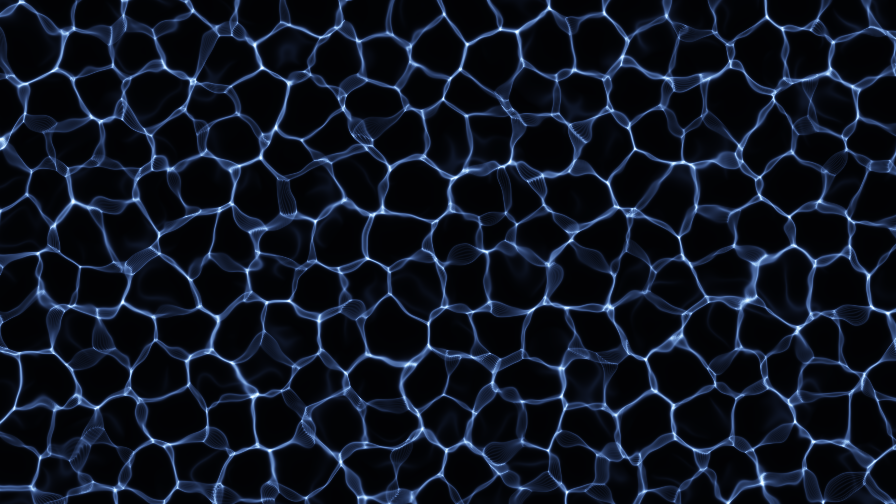
Write a Shadertoy shader that draws this texture.

```glsl
// Glowing blue web of twisted light veils around dark rounded cells.

const float CELLS_HIGH    = 9.6;   // cells per canvas height
const float ROW_HEIGHT    = 0.88;  // spacing of the staggered rows, in cells
const float JITTER        = 0.56;  // full range of the seed offsets
const float BEND          = 0.32;  // bending of the filaments
const float FINE_BEND     = 0.09;
const float VEIL_WIDTH    = 0.12;  // how far the strands of a veil spread
const float VEIL_SWELL    = 0.70;  // extra spread of the widest veils
const float TWIST         = 0.15;  // folding within a veil
const float LINE_WIDTH    = 0.018; // half width of one strand, in cells
const float FAINT_EDGE    = 0.60;  // strand gain between close seeds
const float STRONG_EDGE   = 1.25;  // strand gain between distant seeds
const float NODE_GAIN     = 2.0;   // extra light where strands meet
const float EXPOSURE      = 2.3;
const float HAZE          = 0.018; // light left in the empty cells
const float WISP_LIGHT    = 0.55;  // faint threads crossing the cells
const float WISP_WIDTH    = 0.05;
const vec3  ABSORPTION    = vec3(0.32, 0.49, 0.91);
const int   STRANDS       = 15;
const int   SIDE          = 4;     // seeds per side of the search block
const int   SEEDS         = SIDE * SIDE;
const float PI            = 3.14159265;

// Integer hash of a lattice point to two values in 0..1
vec2 hash2(vec2 lattice) {
    uvec2 v = uvec2(ivec2(lattice)) * 1664525u + 1013904223u;
    v.x += v.y * 1664525u;
    v.y += v.x * 1664525u;
    v ^= v >> 16u;
    v.x += v.y * 1664525u;
    v.y += v.x * 1664525u;
    v ^= v >> 16u;
    return vec2(v & 65535u) / 65535.0;
}

float slopeAt(vec2 lattice, vec2 offset) {
    return dot(hash2(lattice) * 2.0 - 1.0, offset);
}

float gradientNoise(vec2 p) {
    vec2 i = floor(p), f = p - i;
    vec2 u = f * f * f * (f * (f * 6.0 - 15.0) + 10.0);
    vec2 e = vec2(1.0, 0.0);
    return mix(mix(slopeAt(i, f), slopeAt(i + e.xy, f - e.xy), u.x),
               mix(slopeAt(i + e.yx, f - e.yx), slopeAt(i + 1.0, f - 1.0), u.x), u.y);
}

vec2 noiseVector(vec2 p) {
    return vec2(gradientNoise(p + 17.3), gradientNoise(p + vec2(61.7, 38.1)));
}

// Light of all strands at p: cell borders seen from slightly shifted points
float veilLight(vec2 p) {
    // Jittered seeds on staggered rows, relative to p
    vec2 seed[SEEDS];
    float baseRow = floor(p.y / ROW_HEIGHT - 0.5) - 1.0;
    for (int n = 0; n < SEEDS; n++) {
        float row = baseRow + float(n / SIDE);
        float shift = 0.5 * mod(row, 2.0);
        float column = floor(p.x - shift - 0.5) - 1.0 + float(n % SIDE);
        vec2 id = vec2(column, row);
        seed[n] = (id + 0.5) * vec2(1.0, ROW_HEIGHT) + vec2(shift, 0.0)
                + JITTER * (hash2(id) - 0.5) - p;
    }

    vec2 drift = noiseVector(p * 1.15 + 5.0);
    vec2 spread = drift * (VEIL_WIDTH + VEIL_SWELL * length(drift));
    vec2 twist = TWIST * noiseVector(p * 2.3 + 90.0);
    float light = 0.0;
    for (int k = 0; k < STRANDS; k++) {
        float angle = PI * (float(k) + 0.5) / float(STRANDS);
        vec2 offset = spread * cos(angle) + twist * sin(2.0 * angle);

        // Nearest seed; the common squared offset cancels out
        float nearest = 100.0;
        vec2 home = vec2(0.0);
        for (int n = 0; n < SEEDS; n++) {
            float d = dot(seed[n], seed[n] - 2.0 * offset);
            if (d < nearest) {
                nearest = d;
                home = seed[n];
            }
        }

        // Thin glowing line along each border with the home cell
        float lines = 0.0, squares = 0.0;
        for (int n = 0; n < SEEDS; n++) {
            vec2 between = seed[n] - home;
            float gapSq = dot(between, between);
            if (gapSq > 0.0001) {
                float d = dot(seed[n], seed[n] - 2.0 * offset) - nearest;
                float edgeSq = d * d / (4.0 * gapSq);
                float gain = mix(FAINT_EDGE, STRONG_EDGE, smoothstep(0.4, 1.5, gapSq));
                float falloff = 1.0 / (1.0 + edgeSq / (LINE_WIDTH * LINE_WIDTH));
                float line = gain * falloff * sqrt(falloff);
                lines += line;
                squares += line * line;
            }
        }
        light += lines + NODE_GAIN * (lines * lines - squares);
    }
    return light / float(STRANDS);
}

// Faint threads along the zero lines of a noise, fading in and out
float wispLight(vec2 p) {
    float side = gradientNoise(p * 1.3 + 33.0) / WISP_WIDTH;
    float fade = max(gradientNoise(p * 0.8 + 71.4), 0.0);
    return WISP_LIGHT * fade / (1.0 + side * side);
}

void mainImage(out vec4 fragColor, in vec2 fragCoord) {
    vec2 p = fragCoord / iResolution.y * CELLS_HIGH + 20.0;
    p += BEND * noiseVector(p * 0.9) + FINE_BEND * noiseVector(p * 2.4 + 40.0);
    float light = EXPOSURE * veilLight(p) + wispLight(p) + HAZE;
    fragColor = vec4(1.0 - exp(-light * ABSORPTION), 1.0);
}
```
